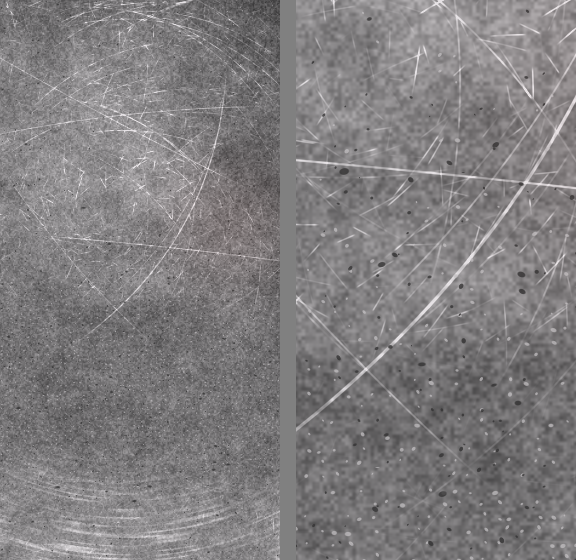
Left, the full canvas; right, a detail of the centre.
Give the GLSL for this texture, as a WebGL 1 fragment shader.

```glsl
precision highp float;
// Worn steel plate: grainy grey metal under soft light, swirled with fine scratches,
// a few long gouges, dark pits and bright glints. Scratches are bent segments
// scattered around a swirl centre; grain and wear come from value noise.
uniform vec2 u_resolution;

#define BASE_TONE 0.458
#define GRAIN 0.15
#define WEAR_GAIN 0.20
#define SWIRL vec2(0.45, 1.25)
#define HAIR_GAIN 0.40
#define ARC_GAIN 0.42
#define GOUGE_GAIN 0.40
#define STEEL vec3(1.0, 0.986, 0.998)
#define PIT_TONE 0.2

float hash(vec2 p) {
  vec3 q = fract(vec3(p.xyx) * 0.1031);
  q += dot(q, q.yzx + 33.33);
  return fract((q.x + q.y) * q.z);
}

vec2 hash2(vec2 p) { return vec2(hash(p), hash(p + 41.7)); }

float noise(vec2 p) {
  vec2 i = floor(p), f = fract(p);
  f = f * f * (3.0 - 2.0 * f);
  return mix(mix(hash(i), hash(i + vec2(1, 0)), f.x),
             mix(hash(i + vec2(0, 1)), hash(i + vec2(1, 1)), f.x), f.y);
}

float fbm(vec2 p) {
  return 0.55 * noise(p) + 0.3 * noise(p * 2.1 + 9.0) + 0.15 * noise(p * 4.3 + 5.0);
}

// Segment from a to b, bowed to its right by bend, with faded ends
float scratch(vec2 p, vec2 a, vec2 b, float bend, float halfWidth) {
  float px = 1.0 / u_resolution.x;
  float len = length(b - a);
  vec2 dir = (b - a) / len, q = p - a;
  float t = dot(q, dir) / len;
  float slope = 4.0 * bend * (1.0 - 2.0 * t) / len;
  float n = dot(q, vec2(dir.y, -dir.x)) - 4.0 * bend * t * (1.0 - t);
  n = abs(n) / sqrt(1.0 + slope * slope);
  float ends = smoothstep(0.0, 0.15, t) * (1.0 - smoothstep(0.8, 1.0, t));
  return ends * (1.0 - smoothstep(halfWidth - 0.7 * px, halfWidth + 0.8 * px, n));
}

// Scratch centred on c that follows the swirl, turned by a random spread
float swirlScratch(vec2 p, vec2 c, float len, float spread, float halfWidth) {
  vec2 r = (c - SWIRL) * vec2(1.0, 1.8);
  float angle = atan(r.x, -r.y) + spread;
  vec2 arm = 0.5 * len * vec2(cos(angle), sin(angle));
  return scratch(p, c - arm, c + arm, 0.16 * len * len, halfWidth);
}

// Dense short hairs, one per grid cell
float hairs(vec2 p, float cells, float seed) {
  float sum = 0.0;
  vec2 home = floor(p * cells);
  for (int y = -1; y <= 1; y++) {
    for (int x = -1; x <= 1; x++) {
      vec2 id = home + vec2(x, y);
      vec2 r = hash2(id + seed), s = hash2(id + seed + 17.3);
      float len = mix(0.5, 1.7, s.x) / cells;
      sum += s.y * swirlScratch(p, (id + r) / cells, len, (r.x + s.y - 1.0) * 2.2, 0.0008);
    }
  }
  return sum;
}

// Small irregular spots, present in a given share of the cells
float specks(vec2 p, float cells, float chance, float seed) {
  vec2 q = p * cells, id = floor(q), r = hash2(id + seed);
  vec2 o = fract(q) - 0.5 - (r - 0.5) * 0.5;
  o = vec2(o.x + (r.x - 0.5) * o.y, o.y) * vec2(mix(0.7, 1.3, r.y), 1.0);
  float size = mix(0.06, 0.16, hash(id + seed + 5.1));
  float soft = 0.7 * cells / u_resolution.x;
  return step(hash(id + seed + 8.9), chance) * (1.0 - smoothstep(size - soft, size + soft, length(o)));
}

void main() {
  vec2 p = gl_FragCoord.xy / u_resolution.x;
  float upper = smoothstep(0.65, 1.35, p.y);
  float lower = 1.0 - smoothstep(0.05, 0.45, p.y);
  float band = (1.0 - upper) * (1.0 - lower);
  float wear = fbm(p * 6.0);

  // Soft light, patchy wear and metal grain
  vec2 fromGlow = p - vec2(0.28, 1.52);
  float glow = exp(-dot(fromGlow, fromGlow * vec2(3.5, 4.5)));
  float corner = smoothstep(0.5, 1.05, p.x) * smoothstep(0.9, 1.7, p.y);
  float tone = BASE_TONE + 0.10 * glow + 0.08 * lower - 0.09 * corner - 0.015 * band;
  tone -= 0.07 * smoothstep(1.8, 2.0, p.y);
  tone += WEAR_GAIN * (wear - 0.5) * (1.0 - 0.5 * band) + 0.13 * (fbm(p * 26.0) - 0.5);
  tone += GRAIN * (noise(p * 231.0) - 0.5) + 0.7 * GRAIN * (noise(p * 117.0 + 3.0) - 0.5);

  // Concentric brushing along the bottom
  vec2 r = p - SWIRL;
  float brushed = noise(vec2(atan(r.x, -r.y) * 7.0, length(r) * 130.0));
  tone += 0.24 * lower * smoothstep(0.45, 1.0, brushed) * smoothstep(0.2, 0.7, wear);

  // Fine hairs, broken up along their length
  float chatter = mix(0.2, 1.0, smoothstep(0.2, 0.75, noise(p * 85.0)));
  float fine = hairs(p, 7.0, 3.0) + hairs(p, 15.0, 31.0) + hairs(p, 27.0, 67.0);
  float patches = smoothstep(0.25, 0.75, wear) * 1.2 + 0.2;
  tone += HAIR_GAIN * fine * chatter * patches * (0.12 + 0.88 * upper + 0.4 * lower) * (1.0 - 0.4 * corner);

  // Longer arcs in bundles of four near-parallel strokes
  float arcs = 0.0;
  for (int i = 0; i < 72; i++) {
    vec2 k = vec2(float(i) * 3.7, 12.3), bundle = vec2(floor(float(i) / 4.0) * 5.3, 77.1);
    vec2 c = hash2(bundle), s = hash2(k + 71.0);
    c.y = mix(0.85, 1.98, sqrt(c.y));
    c += (hash2(k) - 0.5) * vec2(0.22, 0.12);
    float spread = (hash(bundle + 5.0) - 0.5) * 1.3 + (s.y - 0.5) * 0.2;
    arcs += mix(0.2, 1.0, s.y * s.y) * swirlScratch(p, c, mix(0.25, 0.95, s.x), spread, 0.001);
  }
  tone += ARC_GAIN * arcs * chatter;

  // Long gouges crossing the plate
  float gouge = scratch(p, vec2(0.25, 0.76), vec2(0.81, 1.79), 0.148, 0.0018);
  gouge += 0.6 * scratch(p, vec2(0.42, 0.96), vec2(0.80, 1.60), 0.055, 0.001);
  gouge += 0.8 * scratch(p, vec2(-0.1, 1.50), vec2(1.0, 1.62), -0.03, 0.0011);
  gouge += 0.8 * scratch(p, vec2(-0.1, 1.85), vec2(0.92, 1.31), 0.01, 0.0011);
  gouge += 0.9 * scratch(p, vec2(0.12, 1.16), vec2(1.2, 1.04), -0.01, 0.0012);
  gouge += 0.6 * scratch(p, vec2(0.0, 1.41), vec2(0.58, 0.74), 0.03, 0.001);
  tone += GOUGE_GAIN * gouge * mix(0.5, 1.0, chatter);

  // Glints and pits
  float glints = specks(p, 62.0, 0.06 + 0.34 * band, 11.0);
  tone = mix(tone, 0.78, 0.7 * glints);
  float pits = max(specks(p, 46.0, 0.04 + 0.07 * band, 23.0), specks(p, 80.0, 0.03 + 0.05 * band, 57.0));
  pits = max(pits, specks(p * vec2(0.6, 1.0), 36.0, 0.04 * band, 83.0));
  tone = mix(tone, PIT_TONE, 0.8 * pits);

  // Faint warm stain on the right
  float stain = exp(-18.0 * dot(p - vec2(0.82, 1.2), p - vec2(0.82, 1.2)));
  vec3 color = min(tone, 0.9) * STEEL + 0.018 * stain * vec3(1.0, -0.3, -0.5);
  gl_FragColor = vec4(color, 1.0);
}
```
